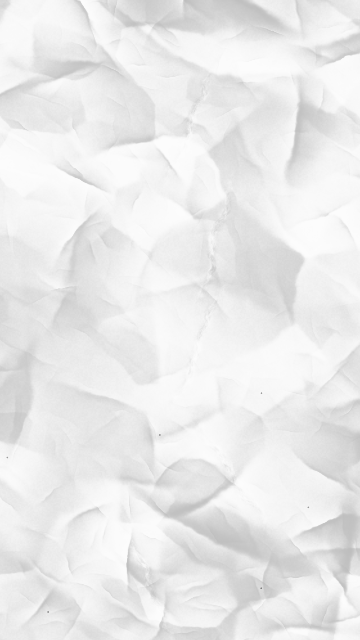
A Shadertoy shader for this texture:

```glsl
const float PAPER_TONE = 0.946;
const float KNEE = 0.93;         // tone where highlights start to roll off
const float HEADROOM = 0.064;
const float TOE = 0.84;          // tone where shadows start to roll off
const float SHADOW_DEPTH = 0.11;
const float MAIN_SLANT = -0.4;   // most folds fall towards the right

vec4 hash4(vec2 cell, float seed) {
    vec4 h = fract((cell.xyxy + seed * 17.3) * vec4(0.1031, 0.1030, 0.0973, 0.1099));
    h += dot(h, h.wzxy + 33.33);
    return fract((h.xxyz + h.yzzw) * h.zywx);
}

float valueNoise(vec2 p, float seed) {
    vec2 i = floor(p), f = fract(p);
    f = f * f * (3.0 - 2.0 * f);
    float low = mix(hash4(i, seed).x, hash4(i + vec2(1, 0), seed).x, f.x);
    float high = mix(hash4(i + vec2(0, 1), seed).x, hash4(i + vec2(1, 1), seed).x, f.x);
    return mix(low, high, f.y);
}

float fbm(vec2 p, float seed) {
    float sum = 0.0, gain = 0.5;
    for (int i = 0; i < 4; i++) {
        sum += gain * valueNoise(p, seed + float(i));
        p = p * 2.03 + 7.1;
        gain *= 0.5;
    }
    return sum / 0.9375;
}

// Coordinates along and across an axis at the given angle
vec2 alongAxis(vec2 p, float angle) {
    vec2 axis = vec2(cos(angle), sin(angle));
    return vec2(dot(p, axis), dot(p, vec2(-axis.y, axis.x)));
}

// Tilted planes meeting at borders that are crisp or soft
float facets(vec2 p, float size, float crispness, float seed) {
    p = alongAxis(p, MAIN_SLANT) * vec2(1.0, 1.25) / size;
    vec2 id = floor(p);
    float shade = 0.0, total = 0.0;
    for (int y = -1; y <= 1; y++)
    for (int x = -1; x <= 1; x++) {
        vec2 cell = id + vec2(x, y);
        vec4 r = hash4(cell, seed);
        vec2 q = p - cell - 0.1 - 0.8 * r.xy;
        float weight = exp(-crispness * dot(q, q));
        float tilt = alongAxis(q, r.w * 6.2832).x;
        shade += weight * (r.z - 0.5 + 0.8 * tilt);
        total += weight;
    }
    return shade / total;
}

// Scattered folds: a sharp edge, a shadow on one side, a glint on the other
float creases(vec2 p, float size, float seed) {
    p /= size;
    vec2 id = floor(p);
    float shade = 0.0;
    for (int y = -1; y <= 1; y++)
    for (int x = -1; x <= 1; x++) {
        vec2 cell = id + vec2(x, y);
        vec4 r = hash4(cell, seed), s = hash4(cell, seed + 5.0);
        float angle = MAIN_SLANT + 1.5 * (r.z - 0.4);
        angle -= 0.8 * step(0.55, r.w);
        angle += 2.1 * step(0.82, r.w);
        vec2 q = alongAxis(p - cell - 0.1 - 0.8 * r.xy, angle);
        q.y += (s.x - 0.5) * 0.5 * q.x * q.x;
        float d = q.y * (s.y < 0.65 ? 1.0 : -1.0);
        float blur = mix(0.01, 0.08, s.z * s.z) + 0.06 * abs(q.x);
        float shadow = -exp(min(d, 0.0) / mix(0.09, 0.26, s.w));
        float glint = 0.75 * exp(-max(d, 0.0) / 0.15);
        float fold = mix(shadow, glint, smoothstep(-blur, blur, d));
        float taper = 1.0 - smoothstep(0.1, 0.95, abs(q.x));
        float fade = 1.0 - smoothstep(0.5, 1.0, abs(q.y));
        float groove = (d + 0.03) / 0.035;
        fold -= 0.45 * taper * taper * exp(-groove * groove);
        shade += fold * taper * fade * mix(0.05, 1.15, s.w * s.w);
    }
    return shade;
}

// Long worn ridges where the fibres have cracked
float wornRidges(vec2 p) {
    float shade = 0.0;
    for (int i = 0; i < 5; i++) {
        vec4 r = hash4(vec2(i, 3 * i), 41.0);
        vec2 centre = vec2(0.15 + 0.7 * r.x, 0.15 + 0.3 * float(i) + 0.1 * r.y);
        float angle = r.z < 0.6 ? -1.15 : 1.2;
        vec2 q = alongAxis(p - centre, angle + 0.4 * (r.w - 0.5));
        q.y += 0.05 * (fbm(q.xx * vec2(12.0, 0.0) + r.x * 9.0, 43.0) - 0.5);
        float taper = 1.0 - smoothstep(0.05, 0.26, abs(q.x));
        float band = exp(-q.y * q.y / 0.00012);
        float fibres = fbm(q * vec2(75.0, 150.0), 45.0) - 0.48;
        shade += taper * band * (0.22 * fibres + 0.035 * sign(r.w - 0.5) * q.y / 0.009);
    }
    return shade;
}

float specks(vec2 p, float size) {
    vec2 cell = floor(p / size);
    vec4 r = hash4(cell, 61.0);
    float d = length(p - (cell + 0.1 + 0.8 * r.xy) * size);
    return step(0.9, r.z) * (1.0 - smoothstep(0.001, 0.0035, d));
}

void mainImage(out vec4 fragColor, in vec2 fragCoord) {
    vec2 p = fragCoord / iResolution.x;
    vec2 sway = vec2(valueNoise(p * 4.0, 1.0), valueNoise(p * 4.0, 6.0)) - 0.5;
    vec2 ripple = vec2(fbm(p * 20.0, 11.0), fbm(p * 20.0, 16.0)) - 0.5;
    vec2 sheet = p + 0.07 * sway + 0.022 * ripple;

    // Broad planes and folds, from large to small
    float crispness = mix(12.0, 66.0, smoothstep(0.3, 0.7, valueNoise(p * 5.0, 21.0)));
    float crumple = mix(0.4, 1.4, smoothstep(0.25, 0.75, valueNoise(p * 4.0, 23.0)));
    float tone = PAPER_TONE + 0.07 * (fbm(p * 2.2, 25.0) - 0.5);
    tone += 0.12 * facets(sheet, 0.36, crispness, 27.0);
    tone += 0.075 * facets(sheet, 0.18, crispness, 29.0) * crumple;
    tone += 0.125 * creases(sheet, 0.43, 31.0);
    tone += 0.14 * creases(sheet, 0.25, 33.0);
    tone += 0.105 * creases(sheet, 0.13, 35.0) * crumple;
    tone += 0.04 * creases(sheet, 0.065, 37.0) * crumple;

    // Worn surface and fine grain
    tone += wornRidges(p);
    tone += 0.02 * (fbm(p * 45.0, 51.0) - 0.5);
    tone += 0.02 * (valueNoise(p * 280.0, 53.0) - 0.5);

    // Highlights and shadows roll off
    float excess = max(tone - KNEE, 0.0), lack = max(TOE - tone, 0.0);
    tone = clamp(tone, TOE, KNEE) + HEADROOM * (1.0 - exp(-excess / HEADROOM));
    tone -= SHADOW_DEPTH * (1.0 - exp(-lack / SHADOW_DEPTH));
    tone -= 0.35 * specks(p, 0.2);
    fragColor = vec4(vec3(tone), 1.0);
}
```
